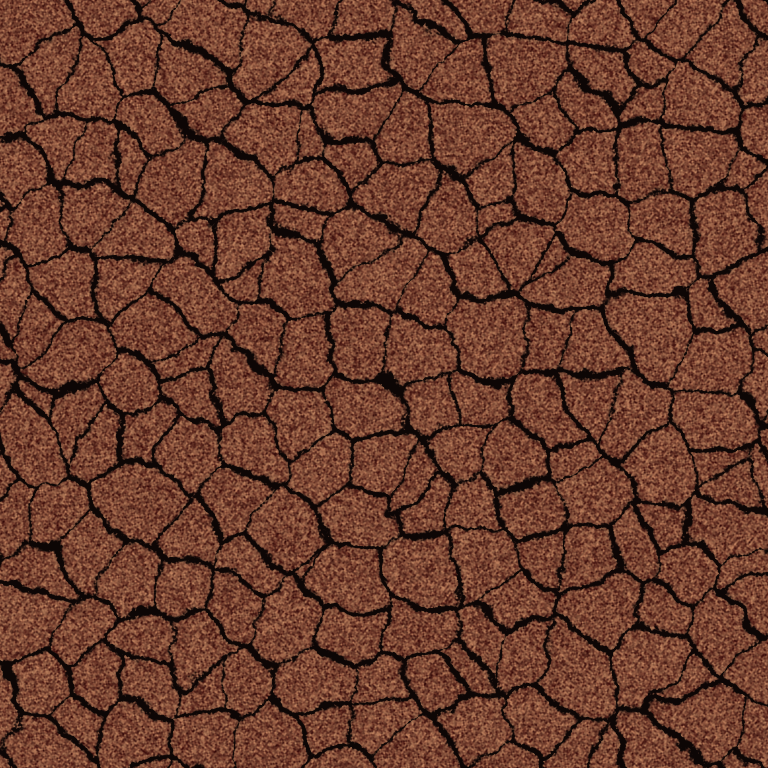
Write a WebGL 1 fragment shader that draws this texture.

```glsl
precision highp float;
// Dry, cracked red-brown earth: grainy clay plates split by rough dark fissures.
uniform vec2 u_resolution;

const vec3 CLAY_DARK = vec3(0.35, 0.16, 0.12);
const vec3 CLAY_LIGHT = vec3(0.62, 0.40, 0.29);
const vec3 CRACK_COLOR = vec3(0.05, 0.022, 0.02);
const float PLATES = 13.6;             // plates across the canvas
const float JITTER = 0.90;             // irregularity of plate centres
const float SIZE_SPREAD = 0.30;        // variation of plate size
const float CORNER_ROUNDING = 0.0035;  // canvas units, as are the widths
const float THIN_CRACK = 0.0005;       // half widths
const float THICK_CRACK = 0.0031;
const float CRACK_SOFTNESS = 0.0022;
const vec2 WIDE_NORMAL = vec2(0.55, 0.835); // across the widest cracks
const float GRAIN_SCALE = 440.0;
const float GRAIN_CONTRAST = 1.75;
const float CLAY_LEVEL = 0.48;

float hash1(vec2 p) {
  vec3 q = fract(vec3(p.xyx) * 0.1031);
  q += dot(q, q.yzx + 33.33);
  return fract((q.x + q.y) * q.z);
}

vec2 hash2(vec2 p) {
  return vec2(hash1(p + 17.3), hash1(p + 71.9));
}

float noise(vec2 p) {
  vec2 i = floor(p);
  vec2 f = fract(p);
  f = f * f * (3.0 - 2.0 * f);
  float low = mix(hash1(i), hash1(i + vec2(1.0, 0.0)), f.x);
  float high = mix(hash1(i + vec2(0.0, 1.0)), hash1(i + vec2(1.0, 1.0)), f.x);
  return mix(low, high, f.y);
}

vec2 wobble(vec2 p) {
  return vec2(noise(p), noise(p + 53.7)) - 0.5;
}

float smoothMin(float a, float b, float k) {
  float h = max(k - abs(a - b), 0.0) / k;
  return min(a, b) - 0.25 * k * h * h;
}

vec2 plateCentre(vec2 id) {
  return id + 0.5 + JITTER * (hash2(id) - 0.5);
}

float plateWeight(vec2 id) {
  return SIZE_SPREAD * hash1(id + 131.0);
}

// Weighted Voronoi: x = signed distance to the crack rim, y = plate tone.
vec2 plates(vec2 uv) {
  vec2 p = uv * PLATES;
  vec2 base = floor(p);
  vec2 ownId = base;
  float best = 100.0;
  for (int j = -2; j <= 2; j++) {
    for (int i = -2; i <= 2; i++) {
      vec2 id = base + vec2(float(i), float(j));
      vec2 toCentre = plateCentre(id) - p;
      float power = dot(toCentre, toCentre) - plateWeight(id);
      if (power < best) {
        best = power;
        ownId = id;
      }
    }
  }

  // Each border has its own width, greatest along one diagonal.
  vec2 own = plateCentre(ownId);
  float widthNoise = 0.75 + 0.5 * noise(uv * 45.0 + 9.0);
  float rim = 1.0;
  for (int j = -2; j <= 2; j++) {
    for (int i = -2; i <= 2; i++) {
      if (i == 0 && j == 0) continue;
      vec2 id = ownId + vec2(float(i), float(j));
      vec2 centre = plateCentre(id);
      vec2 toOther = centre - p;
      float power = dot(toOther, toOther) - plateWeight(id);
      float gap = max(length(centre - own), 0.15);
      float border = (power - best) / (2.0 * gap * PLATES);
      float along = dot((centre - own) / gap, WIDE_NORMAL);
      float strength = 0.45 * hash1(ownId + id + 211.0) + 0.55 * along * along;
      float halfWidth = mix(THIN_CRACK, THICK_CRACK, smoothstep(0.15, 0.85, strength));
      rim = smoothMin(rim, border - halfWidth * widthNoise, CORNER_ROUNDING);
    }
  }
  return vec2(rim, hash1(ownId + 307.0));
}

void main() {
  vec2 uv = gl_FragCoord.xy / u_resolution.y;

  // Bend the borders, then fray them.
  vec2 bent = uv + 0.018 * wobble(uv * 24.0)
                 + 0.009 * wobble(uv * 58.0 + 5.0)
                 + 0.0035 * wobble(uv * 170.0 + 11.0);
  vec2 plate = plates(bent);

  // Fine sandy grain over faint tone changes between plates.
  vec2 turned = mat2(0.8, 0.6, -0.6, 0.8) * uv;
  float grain = 0.75 * (noise(turned * GRAIN_SCALE) - 0.5)
              + 0.5 * (noise(uv * GRAIN_SCALE * 0.85 + 40.0) - 0.5);
  float tone = CLAY_LEVEL + GRAIN_CONTRAST * grain
             + 0.04 * (plate.y - 0.5) + 0.06 * (noise(uv * 9.0) - 0.5);
  vec3 clay = mix(CLAY_DARK, CLAY_LIGHT, tone);
  clay.r += 0.04 * (noise(turned * 400.0 + 90.0) - 0.5);
  clay *= mix(0.84, 1.0, smoothstep(0.0, 0.005, plate.x));

  // Smooth step from fissure to plate.
  float soft = max(CRACK_SOFTNESS, 1.0 / u_resolution.y);
  float surface = smoothstep(-0.3 * soft, soft, plate.x + 0.003 * grain);
  gl_FragColor = vec4(mix(CRACK_COLOR, max(clay, CRACK_COLOR), surface), 1.0);
}
```
